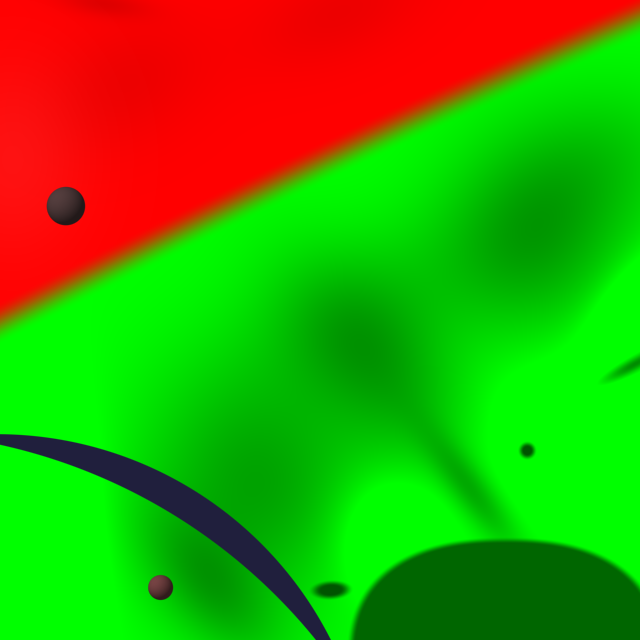
Give the GLSL for this background, as a WebGL 1 fragment shader.

```glsl
precision highp float;
// Abstract backdrop: a red field meets a green one along a soft diagonal.
// Rotated gaussian lobes shade both fields; a navy crescent, a dark mound
// and small lit spheres are laid over them with distance functions.

uniform vec2 u_resolution;

const vec3 NAVY = vec3(0.125, 0.12, 0.24);
const vec3 MOUND_GREEN = vec3(0.0, 0.4, 0.0);
const vec3 SPOT_GREEN = vec3(0.0, 0.33, 0.0);

// Coordinates in a frame turned by angle and scaled by radii
vec2 localFrame(vec2 p, vec2 center, vec2 radii, float angle) {
  vec2 d = p - center;
  float c = cos(angle), s = sin(angle);
  return vec2(c * d.x + s * d.y, c * d.y - s * d.x) / radii;
}

// Soft elliptical lobe, 1 at its center
float lobe(vec2 p, vec2 center, vec2 radii, float angle) {
  vec2 q = localFrame(p, center, radii, angle);
  return exp(-dot(q, q));
}

// Coverage of a signed distance with a soft edge
float cover(float dist, float softness) {
  return 1.0 - smoothstep(-softness, softness, dist);
}

float circle(vec2 p, vec2 center, float radius) {
  return length(p - center) - radius;
}

// Sphere lit from the upper left, blended over the base
vec3 addSphere(vec3 base, vec2 p, vec2 center, float radius, vec3 tint, float aa) {
  vec2 q = (p - center) / radius;
  vec3 normal = vec3(q, sqrt(max(1.0 - dot(q, q), 0.0)));
  float light = max(dot(normal, normalize(vec3(-0.5, 0.5, 0.7))), 0.0);
  return mix(base, tint * (0.45 + 0.65 * light), cover(circle(p, center, radius), aa));
}

vec3 redField(vec2 p) {
  float dark = 0.07 * lobe(p, vec2(0.2, 0.87), vec2(0.13, 0.09), 0.5)
             + 0.07 * lobe(p, vec2(0.53, 0.98), vec2(0.14, 0.07), 0.4)
             + 0.12 * lobe(p, vec2(0.16, 0.995), vec2(0.07, 0.02), -0.15);
  float haze = 0.07 * lobe(p, vec2(0.02, 0.75), vec2(0.12, 0.16), 0.0);
  return vec3(1.0 - dark, haze, haze);
}

vec3 greenField(vec2 p) {
  // Broad hollows
  float dark = 0.31 * lobe(p, vec2(0.835, 0.63), vec2(0.14, 0.16), 0.0)
             + 0.17 * lobe(p, vec2(0.95, 0.75), vec2(0.15, 0.12), 0.4)
             + 0.16 * lobe(p, vec2(0.6, 0.53), vec2(0.25, 0.12), 0.44)
             + 0.28 * lobe(p, vec2(0.6, 0.42), vec2(0.2, 0.1), -0.87)
             + 0.36 * lobe(p, vec2(0.4, 0.24), vec2(0.18, 0.19), 0.0);
  // Narrow creases
  dark += 0.26 * lobe(p, vec2(0.33, 0.08), vec2(0.14, 0.07), -0.87)
        + 0.3 * lobe(p, vec2(0.74, 0.23), vec2(0.11, 0.03), -0.92)
        + 0.55 * lobe(p, vec2(0.99, 0.43), vec2(0.06, 0.011), 0.5);
  // Bright rises
  dark -= 0.3 * lobe(p, vec2(0.91, 0.32), vec2(0.14, 0.11), 0.0)
        + 0.35 * lobe(p, vec2(0.61, 0.16), vec2(0.08, 0.09), 0.0)
        + 0.35 * lobe(p, vec2(1.0, 0.53), vec2(0.1, 0.05), 0.8)
        + 0.2 * lobe(p, vec2(0.1, 0.15), vec2(0.07, 0.2), 0.0);
  return vec3(0.0, clamp(1.0 - dark, 0.0, 1.0), 0.0);
}

void main() {
  float shortSide = min(u_resolution.x, u_resolution.y);
  vec2 p = gl_FragCoord.xy / u_resolution;
  float aa = 0.8 / shortSide;

  // Slightly bowed diagonal between the fields
  float border = 0.495 + 0.479 * p.x + 0.04 * p.x * (1.0 - p.x);
  vec3 color = mix(greenField(p), redField(p), smoothstep(-0.034, 0.034, p.y - border));

  // Mound: a squarish ellipse rising from the bottom edge
  vec2 m = abs(p - vec2(0.79, -0.029)) / vec2(0.242, 0.185);
  float mound = pow(pow(m.x, 2.4) + pow(m.y, 2.4), 1.0 / 2.4) - 1.0;
  color = mix(color, MOUND_GREEN, cover(mound * 0.2, 0.006));

  // Soft dark spots
  float oval = length(localFrame(p, vec2(0.517, 0.078), vec2(0.033, 0.015), 0.05));
  color = mix(color, SPOT_GREEN, 1.0 - smoothstep(0.45, 1.1, oval));
  color = mix(color, SPOT_GREEN, cover(circle(p, vec2(0.824, 0.296), 0.0105), 0.005));

  // Crescent: inside the small disc, outside the large one
  float crescent = max(circle(p, vec2(-0.005, -0.263), 0.5846),
                      -circle(p, vec2(-0.188, -0.551), 0.8765));
  color = mix(color, NAVY, cover(crescent, aa));

  // Spheres
  color = addSphere(color, p, vec2(0.103, 0.678), 0.030, vec3(0.3, 0.22, 0.22), aa);
  color = addSphere(color, p, vec2(0.251, 0.082), 0.0195, vec3(0.42, 0.24, 0.24), aa);

  gl_FragColor = vec4(color, 1.0);
}
```
